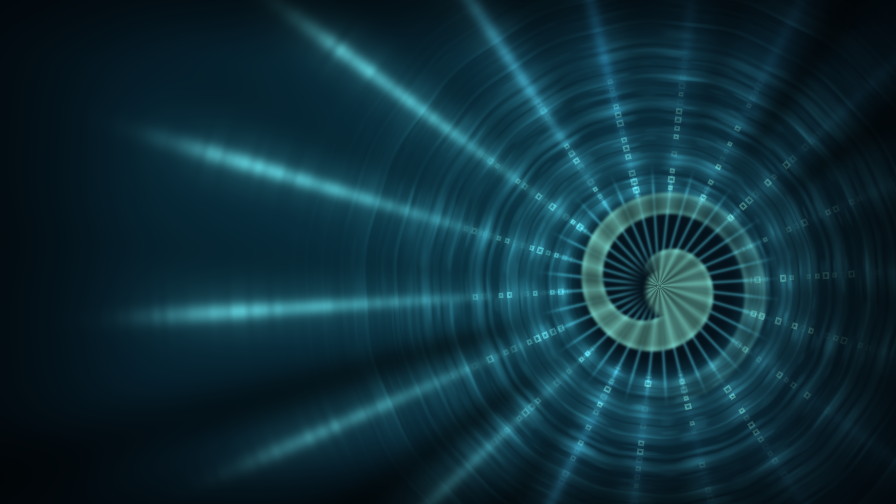
Reproduce this background procedurally as a WebGL 2 fragment shader.

```glsl
#version 300 es
precision highp float;
uniform vec2 u_resolution;
out vec4 fragColor;

const float TAU = 6.2831853;
const float SPOKES = 18.0;
const float PHASE = 0.0097;
const vec2 HUB = vec2(1.308, 0.433);
const vec3 NIGHT = vec3(0.016, 0.075, 0.122);
const vec3 TEAL = vec3(0.028, 0.185, 0.245);
const vec3 CYAN = vec3(0.25, 0.48, 0.47);
const vec3 BLUE = vec3(0.07, 0.22, 0.30);
const vec3 MINT = vec3(0.39, 0.68, 0.63);
const vec3 OLIVE = vec3(0.36, 0.50, 0.36);

float hash(vec2 p) {
  vec3 q = fract(p.xyx * vec3(0.1031, 0.1030, 0.0973));
  q += dot(q, q.yzx + 33.33);
  return fract((q.x + q.y) * q.z);
}

// Value noise whose second axis repeats after a whole turn
float ringNoise(vec2 p, float period) {
  vec2 cell = floor(p), f = fract(p);
  f = f * f * (3.0 - 2.0 * f);
  float y0 = mod(cell.y, period), y1 = mod(cell.y + 1.0, period);
  float low = mix(hash(vec2(cell.x, y0)), hash(vec2(cell.x + 1.0, y0)), f.x);
  float high = mix(hash(vec2(cell.x, y1)), hash(vec2(cell.x + 1.0, y1)), f.x);
  return mix(low, high, f.y);
}

float bell(float x, float width) {
  return exp(-x * x / (width * width));
}

// Signed angular offset, in turns, from the nearest spoke
float spokeOffset(float turn, float count, float phase) {
  return (fract((turn - phase) * count + 0.5) - 0.5) / count;
}

// Concentric lines whose strength varies along the angle
float threads(float r, float turn) {
  float wide = ringNoise(vec2(r * 52.0, 0.5), 1.0);
  float thin = ringNoise(vec2(r * 130.0 + 40.0, 0.5), 1.0);
  float patches = ringNoise(vec2(r * 24.0, turn * 36.0), 36.0);
  float broken = ringNoise(vec2(r * 120.0, turn * 54.0), 54.0);
  float lines = 0.5 * smoothstep(0.25, 0.85, wide) + 0.55 * smoothstep(0.35, 0.9, thin);
  return lines * (0.35 + 0.9 * patches) + 0.3 * smoothstep(0.55, 0.95, broken);
}

// Light streak, brightest far from the hub
float streak(float r, float across, float peak) {
  float along = bell(r - peak, mix(0.4, 0.15, step(peak, r)));
  float width = 0.006 + 0.014 * r;
  return along * (bell(across, width) + 0.3 * bell(across, width * 3.2));
}

// Small hollow links along a spoke
float beads(float r, float across, float id, float px) {
  float cell = r / 0.017;
  vec2 q = vec2((fract(cell) - 0.5) * 0.017, across);
  vec2 size = vec2(0.0035, 0.004) * (0.7 + 0.6 * hash(vec2(floor(cell), id)));
  vec2 d = abs(q) - size;
  float edge = abs(max(d.x, d.y));
  float lit = smoothstep(0.1, 0.9, hash(vec2(id, floor(cell) + 7.0)));
  return lit * (1.0 - smoothstep(0.0005, 0.001 + px, edge));
}

// Ribbon winding inward: x = cover, y = bright rim
vec2 ribbon(float r, float turn, float px) {
  vec2 result = vec2(0.0);
  for (int k = -1; k <= 1; k++) {
    float t = turn + float(k);
    float radius = 0.19 - 0.1 * t - 0.035 * t * abs(t);
    float halfWidth = 0.021 + 0.036 * smoothstep(0.45, 1.2, t);
    float d = abs(r - radius) - halfWidth;
    float span = smoothstep(-0.35, 0.05, t) * (1.0 - smoothstep(1.2, 1.42, t));
    float strength = mix(0.4, 1.0, smoothstep(0.1, 0.4, t));
    float cover = span * strength * (1.0 - smoothstep(-0.004, 0.003 + px, d));
    result = max(result, vec2(cover, span * bell(d + 0.004, 0.004 + px)));
  }
  return result;
}

void main() {
  float px = 1.0 / u_resolution.y;
  vec2 p = (gl_FragCoord.xy - 0.5 * u_resolution) * px + vec2(0.889, 0.5);
  vec2 v = p - HUB;
  float r = length(v);
  float turn = fract(atan(v.y, v.x) / TAU + 1.0);
  vec2 dir = v / max(r, 0.0001);
  float leftward = smoothstep(0.25, 0.85, -dir.x);

  // Deep background with a soft teal pool
  vec2 pool = (p - vec2(0.78, 0.54)) / vec2(0.75, 0.58);
  vec3 color = mix(NIGHT, TEAL, 0.9 * exp(-dot(pool, pool)));
  color += vec3(0.02, 0.06, 0.065) * bell(r, 0.5);

  // Ring threads
  float offset = spokeOffset(turn, SPOKES, PHASE);
  float across = offset * TAU * r;
  float bent = r * (1.0 + 0.004 * cos(offset * SPOKES * TAU));
  float reach = smoothstep(0.15, 0.2, r) * (1.0 - smoothstep(0.3, 0.78, r));
  float nearSpoke = 0.6 + 0.5 * bell(offset, 0.014);
  color += vec3(0.10, 0.24, 0.26) * threads(bent, turn) * reach * nearSpoke;

  // Shadow wedges between the spokes
  float gap = spokeOffset(turn, SPOKES, 0.0445);
  float wedge = bell(gap, 0.011) * smoothstep(0.2, 0.45, r);
  float lowLeft = smoothstep(0.05, -0.25, dir.y) * leftward;
  float highRight = smoothstep(0.2, 0.7, dir.y) * smoothstep(0.1, 0.5, dir.x);
  color *= 1.0 - wedge * (0.1 + 0.38 * max(lowLeft, highRight));

  // Streaks: strong on the left, faint blue elsewhere
  float tilt = abs(dir.y * 0.99 + dir.x * 0.12);
  float beam = streak(r, across, 0.9 - 0.27 * tilt);
  float lowDim = 1.0 - 0.4 * smoothstep(-0.2, -0.45, dir.y);
  float grain = 0.8 + 0.35 * ringNoise(vec2(r * 70.0, turn * SPOKES), SPOKES);
  color += CYAN * beam * leftward * lowDim * grain * 0.85;
  color += BLUE * beam * (1.0 - leftward) * (0.25 + 0.75 * smoothstep(0.1, -0.5, dir.x));

  // Links near the hub
  float id = mod(floor((turn - PHASE) * SPOKES + 0.5), SPOKES);
  float linkReach = smoothstep(0.17, 0.2, r) * (1.0 - smoothstep(0.26, 0.5, r));
  color += mix(OLIVE, CYAN, leftward * 0.7) * beads(r, across, id, px) * linkReach * 0.5;

  // Dark well with fine radial blades
  float well = 1.0 - smoothstep(0.14, 0.19, r);
  color = mix(color, NIGHT * 0.7, well * 0.85);
  float blade = spokeOffset(turn, 36.0, PHASE) * TAU * r;
  float bladeReach = smoothstep(0.03, 0.08, r) * (1.0 - smoothstep(0.16, 0.25, r));
  color += vec3(0.12, 0.28, 0.30) * bell(blade, 0.0025 + px * 0.5) * bladeReach;

  // Spiral ribbon and its round core
  vec2 band = ribbon(r, turn, px);
  float core = 1.0 - smoothstep(-0.012, 0.006, length(v - vec2(0.033, -0.01)) - 0.062);
  float facet = 0.78 + 0.16 * cos(offset * SPOKES * TAU) + 0.08 * cos(turn * TAU * 5.0);
  color = mix(color, MINT * facet, max(band.x, core) * 0.85);
  color += CYAN * band.y * (1.0 - core) * 0.25;

  // Darkened borders
  vec2 uv = gl_FragCoord.xy / u_resolution;
  vec2 border = smoothstep(vec2(-0.04), vec2(0.2, 0.14), min(uv, 1.0 - uv));
  color *= mix(0.42, 1.0, border.x * border.y);
  fragColor = vec4(color, 1.0);
}
```
